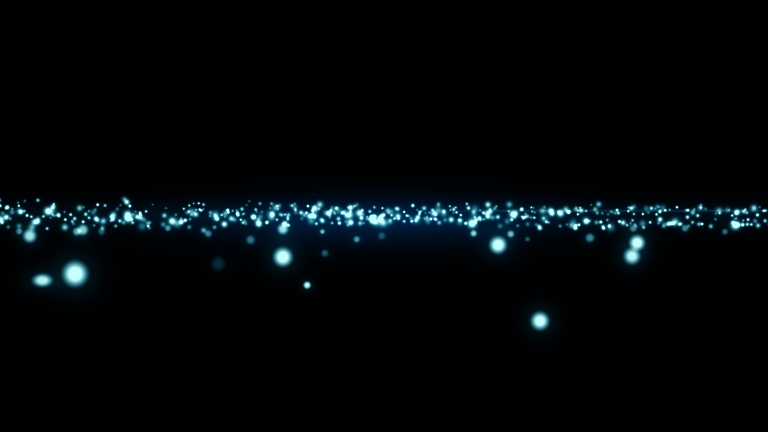
This background is drawn by a Shadertoy shader. Its source:

```glsl
// A horizontal band of cyan sparkles in blue haze, with soft orbs drifting below it.
#define BAND_Y 0.503
#define BAND_SPREAD 0.031
#define LAYERS 18
#define CELL_WIDTH 0.046
#define SPARKLE_SIZE 1.22
#define HALO_STRENGTH 0.10
#define HAZE_COLOR vec3(0.0, 0.085, 0.19)
#define BAND_COLOR vec3(0.0, 0.05, 0.08)

// Three random values in 0..1 for one cell.
vec3 hash3(vec2 cell) {
    vec3 q = fract(cell.xyx * vec3(0.1031, 0.1030, 0.0973));
    q += dot(q, q.yxz + 33.33);
    return fract((q.xxy + q.yzz) * q.zyx);
}

float bell(float x, float width) {
    x /= width;
    return exp(-x * x);
}

// Soft disc with a faint halo.
float orb(vec2 offset, float radius, float power) {
    float d = length(offset) / radius;
    float disc = 1.0 - smoothstep(0.3, 1.3, d);
    return power * (disc + HALO_STRENGTH * bell(d, 1.8));
}

// Share of cells that hold a sparkle along the band.
float density(float x) {
    float crowd = 0.64 + 0.36 * bell(x - 0.78, 0.3);
    return crowd * (1.0 - 0.95 * bell(x - 0.392, 0.018));
}

// Layers of jittered sparkles, which settle into two rows on the right.
float sparkles(vec2 p) {
    float light = 0.0;
    for (int i = 0; i < LAYERS; i++) {
        float layer = float(i);
        float shift = layer * 0.377;
        float column = floor(p.x / CELL_WIDTH + shift);
        for (int k = -1; k <= 1; k++) {
            vec2 cell = vec2(column + float(k), layer * 7.0 + 3.0);
            vec3 place = hash3(cell);
            vec3 look = hash3(cell + 71.7);
            float x = (cell.x + place.x - shift) * CELL_WIDTH;
            float spread = BAND_SPREAD * (1.0 - 0.35 * bell(x - 0.86, 0.25));
            float scatter = BAND_Y + spread * (place.y + look.z - 1.0) * 1.25;
            float row = (i % 2 == 0 ? 0.517 : 0.479) + 0.016 * (place.y - 0.5);
            float y = mix(scatter, row, 0.8 * smoothstep(1.02, 1.3, x));
            float radius = mix(0.0023, 0.0070, look.x * look.x * look.x);
            radius *= SPARKLE_SIZE * (1.0 + 6.0 * (BAND_Y - y));
            float power = mix(0.4, 1.6, look.y * look.y);
            float lit = step(place.z, density(x));
            light += lit * power * bell(length(p - vec2(x, y)), radius);
        }
    }
    return light;
}

// Sparse dim motes just under the band.
float motes(vec2 p) {
    float light = 0.0;
    float column = floor(p.x / 0.11);
    for (int k = -1; k <= 1; k++) {
        float cell = column + float(k);
        vec3 h = hash3(vec2(cell, 191.0));
        vec2 center = vec2((cell + h.x) * 0.11, 0.472 - 0.03 * h.y * h.y);
        light += orb(p - center, mix(0.006, 0.011, h.z), 0.25 + 0.5 * h.x);
    }
    return light;
}

// Large foreground orbs that stand apart from the scatter.
float foreground(vec2 p) {
    float light = orb(p - vec2(0.174, 0.366), 0.029, 1.0);
    light += orb((p - vec2(0.098, 0.351)) * vec2(0.65, 1.0), 0.015, 0.85);
    light += orb(p - vec2(0.069, 0.454), 0.016, 0.8);
    light += orb(p - vec2(0.192, 0.468), 0.013, 0.7);
    light += orb(p - vec2(0.505, 0.389), 0.017, 0.15);
    light += orb(p - vec2(0.655, 0.405), 0.022, 1.0);
    light += orb(p - vec2(0.655, 0.470), 0.013, 0.8);
    light += orb(p - vec2(0.711, 0.340), 0.009, 0.9);
    light += orb(p - vec2(0.752, 0.414), 0.009, 0.3);
    light += orb(p - vec2(1.153, 0.433), 0.020, 1.0);
    light += orb(p - vec2(1.250, 0.257), 0.021, 0.95);
    light += orb(p - vec2(1.463, 0.407), 0.019, 0.85);
    light += orb(p - vec2(1.475, 0.438), 0.018, 0.95);
    return light;
}

void mainImage(out vec4 fragColor, in vec2 fragCoord) {
    vec2 p = fragCoord / iResolution.y;
    p.x += 0.5 * (16.0 / 9.0 - iResolution.x / iResolution.y);

    // Sum of all point lights and the thin streak on the right.
    float light = sparkles(p) + motes(p) + foreground(p);
    light += 0.12 * bell(p.y - 0.512, 0.003) * smoothstep(0.98, 1.15, p.x);
    light = clamp(light, 0.0, 1.0);

    // Black through teal to pale cyan.
    vec3 color = vec3(0.78 * pow(light, 1.8), light, pow(light, 0.88));

    // Blue haze around the centre and along the band, screened over the lights.
    vec3 haze = HAZE_COLOR * bell(p.x - 0.87, 0.38) * bell(p.y - 0.487, 0.06);
    haze += BAND_COLOR * bell(p.y - 0.5, 0.032);
    color += haze * (1.0 - color);
    fragColor = vec4(color, 1.0);
}
```
